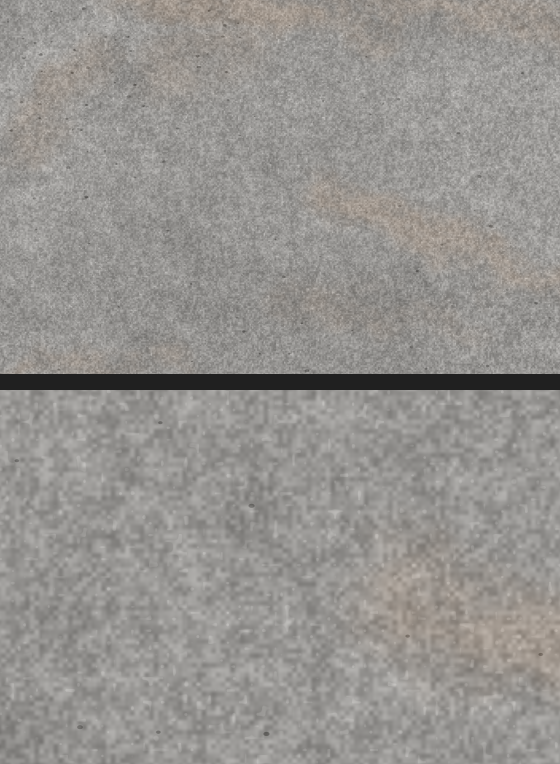
Top: the whole. Bottom: its middle third, enlarged.
A Shadertoy shader for this texture:

```glsl
// Weathered grey stone slab: fine speckled grain over soft mottling, with faint
// rust-tan stains, pale veins near one corner and a sparse scatter of dark pits.
// Layers of value noise are summed as tone, then tinted by warped soft bands.

const vec3 STONE = vec3(0.588, 0.582, 0.572);
const vec3 TAN_SHIFT = vec3(0.030, -0.005, -0.034);
const float FINE_FREQ = 235.0;      // cells per canvas height
const float MEDIUM_FREQ = 105.0;
const float MOTTLE_FREQ = 26.0;
const float CLOUD_FREQ = 4.0;
const float FINE_GAIN = 0.145;
const float MEDIUM_GAIN = 0.080;
const float MOTTLE_GAIN = 0.085;
const float CLOUD_GAIN = 0.070;
const float VEIN_GAIN = 0.050;
const float PIT_FREQ = 24.0;
const float PIT_DEPTH = 0.17;

// Integer hash, 0 to 1
float hash(vec2 cell) {
    uvec2 q = uvec2(ivec2(cell)) * uvec2(1597334673u, 3812015801u);
    uint n = (q.x ^ q.y) * 1597334673u;
    n = (n ^ (n >> 15)) * 2246822519u;
    n ^= n >> 13;
    return float(n >> 8) / 16777216.0;
}

float noise(vec2 p) {
    vec2 i = floor(p), f = fract(p);
    f = f * f * (3.0 - 2.0 * f);
    float low = mix(hash(i), hash(i + vec2(1, 0)), f.x);
    float high = mix(hash(i + vec2(0, 1)), hash(i + vec2(1, 1)), f.x);
    return mix(low, high, f.y);
}

// Fractal noise centred on zero
float fbm(vec2 p) {
    float sum = 0.0, gain = 0.5;
    for (int i = 0; i < 4; i++) {
        sum += gain * (noise(p) - 0.5);
        p = mat2(0.8, 0.6, -0.6, 0.8) * p * 2.03 + 17.3;
        gain *= 0.55;
    }
    return sum;
}

// Soft band around the segment a-b
float band(vec2 p, vec2 a, vec2 b, float width) {
    vec2 ab = b - a;
    float t = clamp(dot(p - a, ab) / dot(ab, ab), 0.0, 1.0);
    return 1.0 - smoothstep(0.1, 1.0, length(p - a - ab * t) / width);
}

// Rust-tan stains: top edge, upper left, descending streak, lower edge
float stains(vec2 p) {
    float s = band(p, vec2(0.35, 1.01), vec2(1.6, 0.95), 0.11);
    s = max(s, 0.7 * band(p, vec2(0.10, 0.66), vec2(0.22, 0.80), 0.11));
    s = max(s, 0.6 * band(p, vec2(0.42, 0.80), vec2(0.66, 0.88), 0.12));
    s = max(s, 0.9 * band(p, vec2(0.90, 0.48), vec2(1.06, 0.41), 0.09));
    s = max(s, 0.9 * band(p, vec2(1.06, 0.40), vec2(1.55, 0.21), 0.09));
    s = max(s, 0.5 * band(p, vec2(0.78, 0.18), vec2(1.25, 0.14), 0.08));
    s = max(s, 0.7 * band(p, vec2(-0.05, 0.02), vec2(0.50, 0.02), 0.06));
    return s;
}

// Small dark pits, one candidate per cell, denser where the stone is rough
float pits(vec2 p, float rough, float pixel) {
    vec2 cell = floor(p * PIT_FREQ);
    vec2 offset = vec2(hash(cell + 31.0), hash(cell + 67.0));
    vec2 centre = (cell + 0.2 + 0.6 * offset) / PIT_FREQ;
    float size = hash(cell + 113.0);
    float radius = mix(0.0015, 0.0045, size * size);
    float present = step(hash(cell + 151.0), 0.10 + 0.35 * rough);
    vec2 d = (p - centre) * vec2(0.8, 1.15);
    return present * (1.0 - smoothstep(radius - pixel, radius + pixel, length(d)));
}

void mainImage(out vec4 fragColor, in vec2 fragCoord) {
    vec2 p = fragCoord / iResolution.y;
    float pixel = 0.7 / iResolution.y;
    float rough = 1.0 - smoothstep(0.1, 0.75, length((p - vec2(0.1, 0.9)) * vec2(0.8, 1.2)));
    float right = smoothstep(0.8, 1.5, p.x);

    // Wandering coordinates for stains and veins
    vec2 warp = vec2(fbm(p * 7.0 + 3.0), fbm(p * 7.0 + 41.0));
    vec2 w = p + 0.16 * warp;

    // Grain, slightly stretched along a falling diagonal
    vec2 g = mat2(0.94, 0.34, -0.34, 0.94) * p;
    float fine = noise(p * FINE_FREQ) - 0.5;
    float medium = noise(g * MEDIUM_FREQ * vec2(1.15, 0.85) + 9.0) - 0.5;
    float mottle = fbm(g * MOTTLE_FREQ * vec2(0.85, 1.1) + 53.0);
    float cloud = fbm(p * CLOUD_FREQ * vec2(0.7, 1.3) + 87.0);

    float tone = FINE_GAIN * fine + MEDIUM_GAIN * (1.0 + 0.35 * right) * medium;
    tone += MOTTLE_GAIN * (1.0 + 0.6 * rough) * mottle + CLOUD_GAIN * cloud;

    // Pale bent vein in the upper left and a lighter flank on the right
    float vein = band(w, vec2(-0.02, 0.68), vec2(0.06, 0.80), 0.09);
    vein = max(vein, band(w, vec2(0.08, 0.84), vec2(0.28, 0.93), 0.07));
    vein = max(vein, 0.5 * band(w, vec2(0.06, 0.38), vec2(0.24, 0.66), 0.10));
    tone += VEIN_GAIN * vein + 0.014 * right;
    tone -= 0.022 * band(w, vec2(0.45, 0.20), vec2(1.05, 0.22), 0.22);
    tone -= 0.018 * band(w, vec2(0.25, 0.90), vec2(0.55, 0.93), 0.12);

    // Bright mineral flecks and dark pits
    float fleck = noise(p * FINE_FREQ * 0.8 + 211.0);
    tone += 0.07 * smoothstep(0.80, 0.97, fleck);
    tone -= PIT_DEPTH * pits(p, rough, pixel);

    float stain = stains(w) * clamp(0.75 + 1.3 * mottle + 1.2 * cloud, 0.0, 1.0);
    fragColor = vec4(STONE + tone + TAN_SHIFT * stain, 1.0);
}
```
